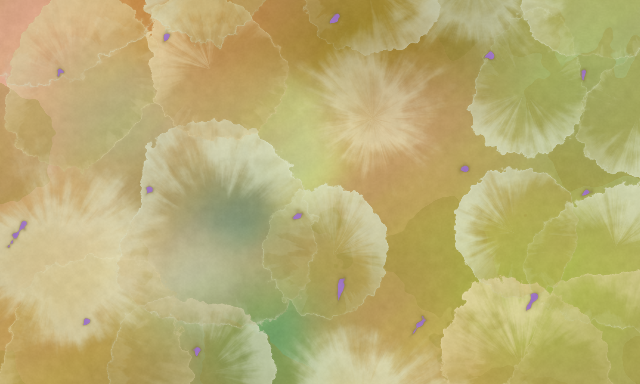
A Shadertoy shader for this background:

```glsl
// Overlapping watercolour blooms on warm olive paper, with small violet flecks.

float hash(vec2 p) {
    return fract(sin(dot(p, vec2(127.1, 311.7))) * 43758.5453);
}

float noise(vec2 p) {
    vec2 i = floor(p), f = fract(p);
    f = f * f * (3.0 - 2.0 * f);
    return mix(mix(hash(i), hash(i + vec2(1, 0)), f.x),
               mix(hash(i + vec2(0, 1)), hash(i + vec2(1, 1)), f.x), f.y);
}

float fbm(vec2 p) {
    float sum = 0.0, amp = 0.5;
    for (int i = 0; i < 5; i++) {
        sum += amp * noise(p);
        p = mat2(1.6, 1.2, -1.2, 1.6) * p + 7.3;
        amp *= 0.5;
    }
    return sum;
}

mat2 rotation(float a) {
    return mat2(cos(a), -sin(a), sin(a), cos(a));
}

// Soft stain that fades out from its centre
vec3 wash(vec3 color, vec2 p, vec2 center, float radius, vec3 tint) {
    vec2 d = (p - center) / radius;
    return mix(color, tint, 0.95 * exp(-dot(d, d)));
}

vec3 paperWashes(vec2 p) {
    vec3 c = mix(vec3(0.71, 0.59, 0.34), vec3(0.67, 0.65, 0.36),
                 smoothstep(0.3, 0.6, fbm(p * 1.7 + 3.0) + 0.15 * (p.x - 0.7)));
    c = wash(c, p, vec2(0.13, 0.90), 0.40, vec3(0.90, 0.68, 0.61));
    c = wash(c, p, vec2(0.46, 0.96), 0.21, vec3(0.75, 0.49, 0.21));
    c = wash(c, p, vec2(0.98, 0.86), 0.25, vec3(0.64, 0.51, 0.13));
    c = wash(c, p, vec2(1.58, 0.78), 0.32, vec3(0.60, 0.69, 0.46));
    c = wash(c, p, vec2(0.34, 0.68), 0.19, vec3(0.70, 0.68, 0.52));
    c = wash(c, p, vec2(0.42, 0.50), 0.14, vec3(0.64, 0.54, 0.33));
    c = wash(c, p, vec2(0.78, 0.60), 0.16, vec3(0.76, 0.79, 0.52));
    c = wash(c, p, vec2(0.63, 0.46), 0.13, vec3(0.35, 0.51, 0.42));
    c = wash(c, p, vec2(0.51, 0.28), 0.18, vec3(0.73, 0.78, 0.71));
    c = wash(c, p, vec2(0.66, 0.08), 0.17, vec3(0.43, 0.62, 0.40));
    c = wash(c, p, vec2(1.08, 0.66), 0.18, vec3(0.73, 0.58, 0.40));
    c = wash(c, p, vec2(1.40, 0.26), 0.24, vec3(0.61, 0.69, 0.28));
    return wash(c, p, vec2(0.14, 0.22), 0.22, vec3(0.75, 0.59, 0.30));
}

// A dried pool: a ragged disc with a pale rim, or a feathered bloom
vec3 bloom(vec3 color, vec2 p, vec2 id, float ragged, float soft) {
    vec2 jitter = vec2(hash(id + 1.7), hash(id + 5.1)) - 0.5;
    vec2 d = p - (id + 0.5 + 0.45 * jitter) * 0.37;
    float r = max(length(d), 0.001);
    float radius = mix(0.16, 0.26, hash(id + 9.4));
    if (r > radius + 0.15) return color;

    vec2 seed = id * 17.3;
    float edge = radius - r + ragged + 0.11 * (noise(p * 5.0 + seed) - 0.5);
    float tone = hash(id + 2.6);
    vec3 pale = mix(vec3(0.87, 0.82, 0.66), vec3(0.82, 0.86, 0.78), hash(id + 7.7));
    vec3 body = mix(vec3(0.72, 0.54, 0.32), vec3(0.63, 0.67, 0.31), tone);

    // Mottled pigment, drawn out slightly along the radius
    float mottle = mix(fbm(p * 11.0 + seed), fbm(d / r * 8.0 + p * 9.0 + seed), 0.4) - 0.48;

    if (hash(id + 3.9) < 0.3) {
        float cover = smoothstep(-0.03, 0.11, edge + 0.3 * mottle);
        float core = smoothstep(0.07, 0.19, edge + 0.2 * mottle);
        return mix(color, pale, cover * (0.78 - 0.5 * core * tone));
    }

    // Pale pigment gathers along one side of the disc
    float facing = 6.283 * hash(id + 4.4);
    float side = smoothstep(-0.5, 0.9, dot(d / r, vec2(cos(facing), sin(facing))) + 1.5 * mottle);
    float cover = smoothstep(-soft, soft, edge);
    float band = smoothstep(0.03 + 0.14 * side, 0.0, edge + 0.4 * mottle);
    color = mix(color, body, 0.25 * cover);
    color = mix(color, pale, cover * band * mix(0.15, 0.8, side));
    float broken = smoothstep(0.3, 0.6, noise(p * 16.0 + seed));
    return mix(color, pale, (0.2 + 0.3 * broken) * exp(-abs(edge - 0.002) / 0.002));
}

// Violet sliver of bare ground with a dark stained border
vec3 fleck(vec3 color, vec2 p, vec2 id, float soft) {
    vec2 place = vec2(hash(id + 21.3), hash(id + 34.8));
    float size = hash(id + 45.2);
    vec2 q = rotation(0.9 + 1.3 * (hash(id + 56.1) - 0.5))
           * (p - (id + 0.1 + 0.8 * place) * 0.335);
    float reach = 0.006 + 0.03 * pow(size, 5.0);
    float taper = 0.003 * q.x / reach;
    q.x -= clamp(q.x, -reach, reach);
    float dist = length(q) - 0.004 - clamp(taper, -0.003, 0.003)
               + 0.01 * (noise(p * 90.0) - 0.5);
    color = mix(color, vec3(0.48, 0.43, 0.19), 0.5 * exp(-max(dist, 0.0) / 0.004));
    return mix(color, vec3(0.62, 0.46, 0.76), smoothstep(soft, -soft, dist));
}

void mainImage(out vec4 fragColor, in vec2 fragCoord) {
    vec2 p = fragCoord / iResolution.y;
    float soft = max(0.0016, 0.7 / iResolution.y);
    vec2 warp = vec2(fbm(p * 4.0), fbm(p * 4.0 + 19.0)) - 0.48;
    vec3 washes = paperWashes(p + 0.18 * warp);
    vec3 color = washes;

    // Slanted brush marks and hard-edged olive stains
    vec2 brush = rotation(0.65) * p;
    color += vec3(0.03, 0.09, -0.03) * (fbm(brush * vec2(3.0, 12.0)) - 0.48);
    float stain = smoothstep(0.58, 0.585, fbm(p * 3.2 + 11.0));
    color = mix(color, vec3(0.59, 0.54, 0.21), 0.4 * stain);

    float ragged = 0.04 * (fbm(p * 42.0) - 0.48);
    for (int i = 0; i < 20; i++)
        color = bloom(color, p, vec2(i % 5, i / 5) - vec2(0.0, 0.5), ragged, soft);

    // Thin glaze and broad pooling of light and dark
    color = mix(color, washes, 0.12);
    color *= 1.0 + 0.16 * (noise(p * 3.3 + 5.0) - 0.5);
    for (int i = 0; i < 15; i++)
        color = fleck(color, p, vec2(i % 5, i / 5), soft);

    // Paper tooth
    color += 0.05 * (fbm(p * 55.0) - 0.48) + 0.015 * (noise(p * 260.0) - 0.5);
    fragColor = vec4(clamp(color, 0.0, 1.0), 1.0);
}
```
